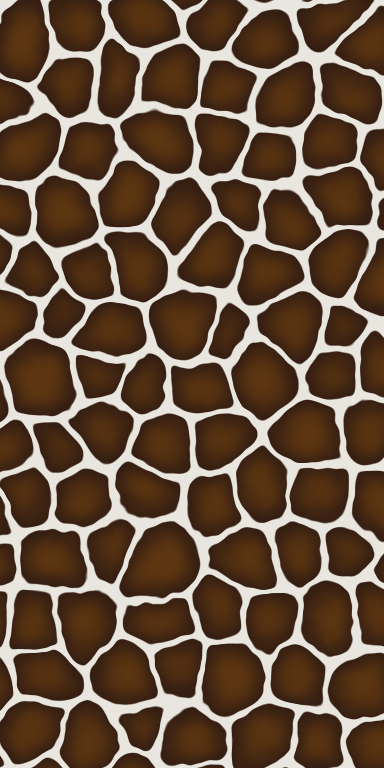
A Shadertoy shader for this pattern:

```glsl
vec3 hash3(vec2 p) {
    vec3 q = fract(p.xyx * vec3(0.1031, 0.1030, 0.0973));
    q += dot(q, q.yxz + 33.33);
    return fract((q.xxy + q.yzz) * q.zyx);
}

vec2 noise2(vec2 p) {
    vec2 i = floor(p), f = fract(p);
    f = f * f * (3.0 - 2.0 * f);
    vec2 low = mix(hash3(i).xy, hash3(i + vec2(1, 0)).xy, f.x);
    vec2 high = mix(hash3(i + vec2(0, 1)).xy, hash3(i + vec2(1, 1)).xy, f.x);
    return mix(low, high, f.y) - 0.5;
}

// Jittered seed on a staggered grid; z is a weight that varies the patch size
vec3 seed(vec2 cell) {
    vec3 h = hash3(cell + 17.0);
    float stagger = 0.5 * mod(cell.y, 2.0);
    return vec3(cell + 0.5 + 0.68 * (h.xy - 0.5) + vec2(stagger, 0.0), 0.2 * h.z);
}

// x: rounded distance to the patch border, y: softer one for the shading
vec2 patchDepth(vec2 p) {
    vec2 base = floor(p);
    vec2 home = base;
    vec3 own = vec3(0.0);
    float nearest = 1e3;
    for (int y = -2; y <= 2; y++)
    for (int x = -2; x <= 2; x++) {
        vec2 cell = base + vec2(x, y);
        vec3 s = seed(cell);
        float power = dot(p - s.xy, p - s.xy) - s.z;
        if (power < nearest) {
            nearest = power;
            own = s;
            home = cell;
        }
    }

    // Smooth minimum over the borders with all neighbours
    vec2 sum = vec2(0.0);
    for (int y = -2; y <= 2; y++)
    for (int x = -2; x <= 2; x++) {
        if (x == 0 && y == 0) continue;
        vec3 s = seed(home + vec2(x, y));
        float power = dot(p - s.xy, p - s.xy) - s.z;
        float border = (power - nearest) / (2.0 * distance(s.xy, own.xy));
        sum += exp(-vec2(18.0, 7.0) * border);
    }
    return -log(sum) / vec2(18.0, 7.0);
}

void mainImage(out vec4 fragColor, in vec2 fragCoord) {
    float pixel = 6.5 / iResolution.x;
    vec2 p = fragCoord * pixel;

    // Bend the borders gently, then roughen them
    vec2 warped = p + 0.16 * noise2(p * 2.2) + 0.05 * noise2(p * 6.5 + 40.0);
    vec2 depth = patchDepth(warped);

    // Brown patches, brighter towards the middle
    vec3 rimBrown = vec3(0.20, 0.115, 0.072);
    vec3 coreBrown = vec3(0.365, 0.21, 0.065);
    vec3 brown = mix(rimBrown, coreBrown, smoothstep(-0.08, 0.34, depth.y));

    // Cream gaps of uneven width
    float gap = 0.052 + 0.03 * noise2(p * 3.0 + 90.0).x;
    float inside = smoothstep(-0.8 * pixel, 0.8 * pixel, depth.x - gap);
    vec3 cream = vec3(0.91, 0.90, 0.87);
    fragColor = vec4(mix(cream, brown, inside), 1.0);
}
```
